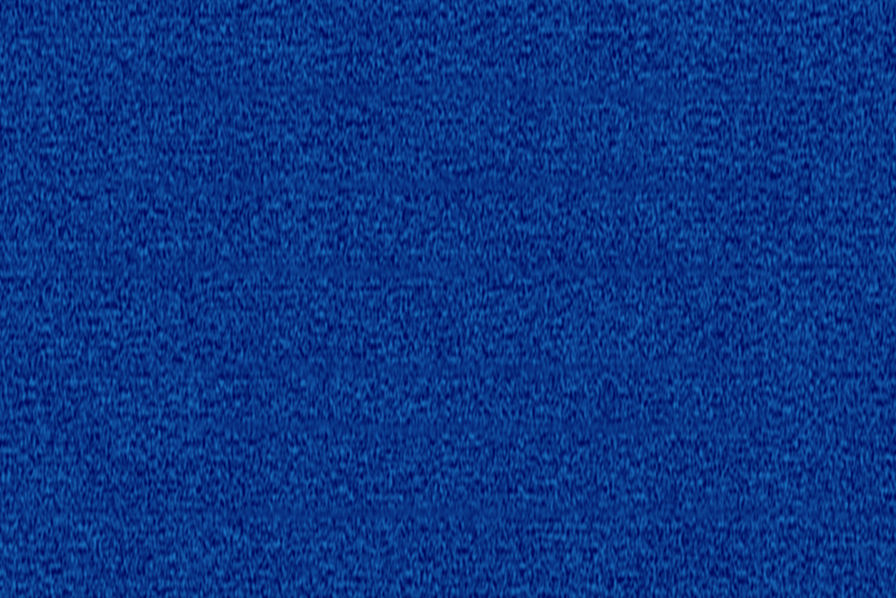
Give the GLSL for this texture, as a Shadertoy shader.

```glsl
// Blue woven cloth: fine upright fibres that lean slightly both ways,
// crossed by faint weft rows and a few softer horizontal bands.
// Stretched gradient noise gives crisp grains, mapped to a blue ramp.

const vec3 DEEP_BLUE = vec3(0.01, 0.09, 0.42);
const vec3 LIGHT_BLUE = vec3(0.07, 0.34, 0.65);
const float NOISE_DEVIATION = 0.212;
const float TAU = 6.28319;

float hash(vec2 p) {
    return fract(sin(dot(p, vec2(127.1, 311.7))) * 43758.5453);
}

// Slope of a random direction at one lattice corner
float cornerSlope(vec2 corner, vec2 offset) {
    float angle = TAU * hash(corner);
    return dot(vec2(cos(angle), sin(angle)), offset);
}

// Gradient noise with unit deviation and little broad variation
float gradientNoise(vec2 p) {
    vec2 cell = floor(p);
    vec2 f = p - cell;
    vec2 blend = smoothstep(0.0, 1.0, f);
    vec2 right = vec2(1.0, 0.0);
    vec2 up = vec2(0.0, 1.0);
    float low = mix(cornerSlope(cell, f),
                    cornerSlope(cell + right, f - right), blend.x);
    float high = mix(cornerSlope(cell + up, f - up),
                     cornerSlope(cell + 1.0, f - 1.0), blend.x);
    return mix(low, high, blend.y) / NOISE_DEVIATION;
}

// Grains stretched upright, with a lean and a density per canvas height
float grains(vec2 p, float lean, vec2 density, float seed) {
    return gradientNoise(vec2(p.x + lean * p.y, p.y) * density + seed);
}

// Random brightness along one thread, shifted so neighbours do not align
float thread(float column, float y, float seed) {
    float along = y + 7.0 * hash(vec2(column, seed));
    float node = floor(along);
    float blend = smoothstep(0.0, 1.0, along - node);
    return mix(hash(vec2(column, node + seed)),
               hash(vec2(column, node + 1.0 + seed)), blend);
}

// Side by side threads with unit deviation
float threads(vec2 p, vec2 density, float seed) {
    vec2 q = p * density;
    float column = floor(q.x);
    float blend = smoothstep(0.0, 1.0, q.x - column);
    float value = mix(thread(column, q.y, seed),
                      thread(column + 1.0, q.y, seed), blend);
    return (value - 0.5) / NOISE_DEVIATION;
}

// Coverage of the soft bands, faded toward the sides
float softBands(vec2 p, float x) {
    float heights[6] = float[6](0.14, 0.285, 0.385, 0.55, 0.69, 0.845);
    float middle = 1.0 - smoothstep(0.15, 0.5, abs(x - 0.5));
    float coverage = 0.0;
    for (int i = 0; i < 6; i++) {
        float id = float(i);
        float wave = 0.002 * gradientNoise(vec2(p.x * 5.0, id * 5.0 + 0.5));
        float offset = (p.y - heights[i] - wave) / 0.011;
        float strength = 0.2 + 0.65 * middle
                       + 0.1 * gradientNoise(vec2(p.x * 8.0, id * 3.0 + 40.5));
        coverage = max(coverage, strength * exp(-offset * offset));
    }
    return clamp(coverage, 0.0, 1.0);
}

void mainImage(out vec4 fragColor, in vec2 fragCoord) {
    vec2 p = fragCoord / iResolution.y;
    float x = fragCoord.x / iResolution.x;

    // Upright fibres
    float weave = 0.62 * grains(p, 0.10, vec2(205.0, 78.0), 11.3)
                + 0.58 * grains(p, -0.12, vec2(222.0, 88.0), 253.7)
                + 0.38 * threads(p, vec2(240.0, 100.0), 53.0);

    // Wavy weft rows and a trace of broad tone
    float rowWave = 0.002 * gradientNoise(p * vec2(14.0, 9.0));
    float rows = gradientNoise(vec2(p.x * 36.0, (p.y + rowWave) * 105.0));
    float patches = gradientNoise(p * vec2(11.0, 8.0) + 30.0);
    weave += 0.27 * rows + 0.09 * patches;

    // Bands flatten the contrast and darken slightly
    float band = softBands(p, x);
    weave = weave * (1.0 - 0.6 * band) - 0.08 * band;

    float tone = clamp(0.483 + 0.30 * weave, -0.2, 1.3);
    vec3 colour = mix(DEEP_BLUE, LIGHT_BLUE, tone);
    fragColor = vec4(clamp(colour, 0.0, 1.0), 1.0);
}
```
